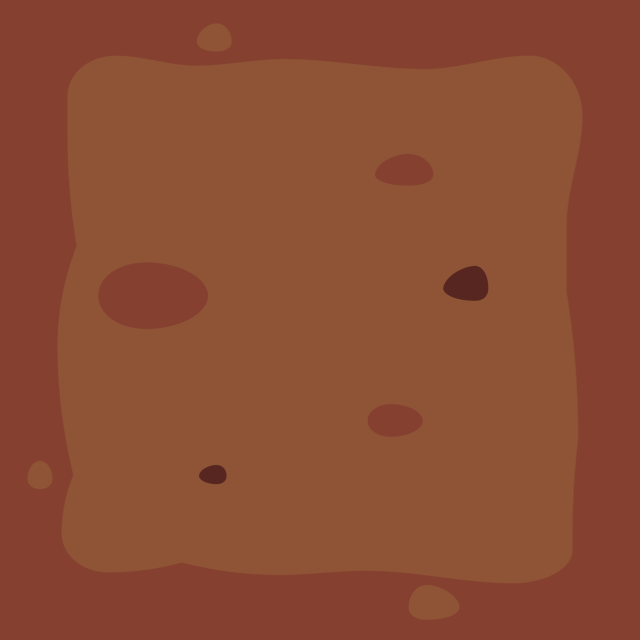
A WebGL 1 fragment shader for this texture:

```glsl
precision highp float;
// A wobbly, round-cornered clay slab on a red ground, with pits and pebbles.
// The slab's sides are chains of easing curves closed by elliptical corners;
// each stone is an egg with its own radius on every side.

uniform vec2 u_resolution;

// Fast start, soft landing from a to b; the ends may run either way.
float easeOut(float a, float b, float x) {
  float t = clamp((x - a) / (b - a), 0.0, 1.0);
  return t * (2.0 - t);
}

// Soft start, fast finish, which leaves a cusp at b.
float easeIn(float a, float b, float x) {
  float t = clamp((x - a) / (b - a), 0.0, 1.0);
  return t * t;
}

// Signed distance to one rounded corner, from the insets off its two sides.
float corner(vec2 inset, vec2 radius) {
  vec2 q = max(1.0 - inset / radius, 0.0);
  return (length(q) - 1.0) * min(radius.x, radius.y);
}

float slab(vec2 p) {
  float left = 0.1055 + 0.0143 * easeIn(0.785, 0.616, p.y)
    - 0.030 * easeOut(0.616, 0.460, p.y)
    + 0.0247 * easeIn(0.460, 0.258, p.y)
    - 0.0182 * easeOut(0.258, 0.167, p.y);
  float right = 0.8855 + 0.0247 * smoothstep(0.648, 0.818, p.y)
    + 0.0182 * easeOut(0.544, 0.316, p.y)
    - 0.009 * easeOut(0.316, 0.167, p.y);
  float top = 0.913 - 0.0156 * smoothstep(0.182, 0.306, p.x)
    + 0.0104 * smoothstep(0.306, 0.443, p.x)
    - 0.0156 * smoothstep(0.443, 0.664, p.x)
    + 0.0208 * smoothstep(0.664, 0.827, p.x);
  float bottom = 0.1055 + 0.0156 * easeIn(0.169, 0.284, p.x)
    - 0.0195 * easeOut(0.284, 0.436, p.x)
    + 0.0065 * smoothstep(0.436, 0.573, p.x)
    - 0.0195 * smoothstep(0.573, 0.801, p.x);

  vec2 low = p - vec2(left, bottom);
  vec2 high = vec2(right, top) - p;
  float upper = max(corner(vec2(low.x, high.y), vec2(0.0755, 0.0625)),
                    corner(high, vec2(0.083, 0.095)));
  float lower = max(corner(low, vec2(0.073, 0.061)),
                    corner(vec2(high.x, low.y), vec2(0.094, 0.052)));
  return max(upper, lower);
}

// Egg with radii left, right, up, down; its larger quadrants are more pointed.
float stone(vec2 p, vec2 center, vec4 radii) {
  vec2 q = p - center;
  vec2 r = vec2(q.x < 0.0 ? radii.x : radii.y, q.y > 0.0 ? radii.z : radii.w);
  vec2 mean = 0.5 * (radii.xz + radii.yw);
  float power = 2.4 - 0.4 * r.x * r.y / (mean.x * mean.y);
  vec2 n = pow(max(abs(q) / r, 1e-4), vec2(power));
  float f = pow(n.x + n.y, 1.0 / power);
  return (f - 1.0) * length(q) / f;
}

void main() {
  float side = min(u_resolution.x, u_resolution.y);
  vec2 p = (gl_FragCoord.xy - 0.5 * u_resolution) / side + 0.5;
  float soft = 0.75 / side;

  vec3 red = vec3(0.52, 0.25, 0.19);
  vec3 brown = vec3(0.56, 0.33, 0.21);
  vec3 dark = vec3(0.34, 0.15, 0.125);

  // Slab and the loose crumbs around it
  float clay = slab(p);
  clay = min(clay, stone(p, vec2(0.3385, 0.935), vec4(0.031, 0.0235, 0.0285, 0.0155)));
  clay = min(clay, stone(p, vec2(0.0625, 0.2525), vec4(0.0195, 0.0195, 0.0275, 0.017)));
  clay = min(clay, stone(p, vec2(0.667, 0.051), vec4(0.0285, 0.051, 0.035, 0.0195)));

  // Pits that show the ground
  float pits = stone(p, vec2(0.229, 0.538), vec4(0.0755, 0.096, 0.052, 0.052));
  pits = min(pits, stone(p, vec2(0.638, 0.727), vec4(0.052, 0.039, 0.0325, 0.017)));
  pits = min(pits, stone(p, vec2(0.611, 0.3425), vec4(0.0365, 0.0495, 0.026, 0.025)));

  // Dark pebbles
  float pebbles = stone(p, vec2(0.742, 0.5495), vec4(0.0495, 0.021, 0.035, 0.0195));
  pebbles = min(pebbles, stone(p, vec2(0.3385, 0.2565), vec4(0.0275, 0.0155, 0.017, 0.013)));

  vec3 color = mix(brown, red, smoothstep(-soft, soft, max(clay, -pits)));
  color = mix(dark, color, smoothstep(-soft, soft, pebbles));
  gl_FragColor = vec4(color, 1.0);
}
```
